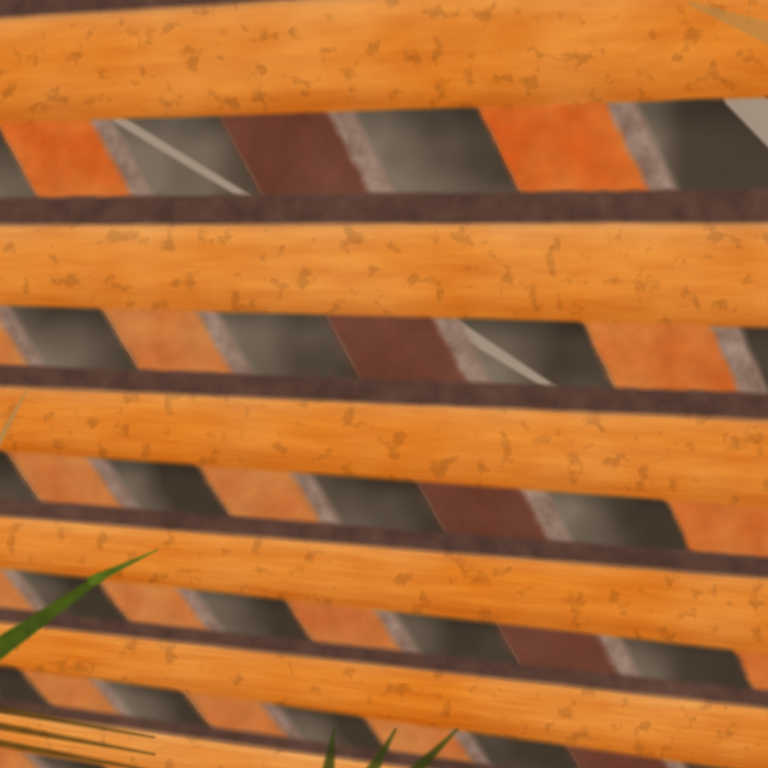
A WebGL 2 fragment shader for this pattern:

```glsl
#version 300 es
precision highp float;
// Orange timber lattice in perspective: six tilted slats with dark top edges
// cross receding battens over a shadowy hollow. Two projective coordinates
// (slat, batten) place the repeats; gradient noise adds grain and stains.
uniform vec2 u_resolution;
out vec4 fragColor;

#define SOFTNESS 0.0055
#define SLAT_FACE 0.475
#define SLAT_EDGE 0.855
#define BATTEN_FACE 0.44
#define BATTEN_SIDE 0.54
#define GRAIN 0.10
#define SLAT_COLOR vec3(0.885, 0.53, 0.205)
#define EDGE_COLOR vec3(0.345, 0.24, 0.20)
#define BATTEN_COLOR vec3(0.78, 0.455, 0.23)
#define STAINED_COLOR vec3(0.42, 0.24, 0.18)
#define SIDE_COLOR vec3(0.57, 0.46, 0.40)
#define HOLLOW_COLOR vec3(0.26, 0.215, 0.17)

float hash(vec2 p) {
  vec3 q = fract(vec3(p.xyx) * 0.1031);
  q += dot(q, q.yzx + 33.33);
  return fract((q.x + q.y) * q.z);
}

float cornerSlope(vec2 cell, vec2 offset) {
  float angle = 6.2832 * hash(cell);
  return dot(vec2(cos(angle), sin(angle)), offset);
}

float gradientNoise(vec2 p) {
  vec2 i = floor(p), f = fract(p), e = vec2(1, 0);
  vec2 u = f * f * f * (f * (f * 6.0 - 15.0) + 10.0);
  return mix(mix(cornerSlope(i, f), cornerSlope(i + e, f - e), u.x),
             mix(cornerSlope(i + e.yx, f - e.yx), cornerSlope(i + 1.0, f - 1.0), u.x), u.y);
}

float fbm(vec2 p) {
  float sum = 0.0, amp = 1.0;
  for (int i = 0; i < 3; i++) {
    sum += amp * gradientNoise(p);
    p = p * 2.03 + 17.3;
    amp *= 0.5;
  }
  return sum;
}

// Coverage of a repeating band lo..hi, with edge softness w
float strip(float x, float lo, float hi, float w) {
  float d = abs(fract(x - 0.5 * (lo + hi) + 0.5) - 0.5);
  return smoothstep(-w, w, 0.5 * (hi - lo) - d);
}

// Coverage of a rod from a to b, tapering from radius ra to rb
float rod(vec2 p, vec2 a, vec2 b, float ra, float rb) {
  vec2 ab = b - a;
  float h = clamp(dot(p - a, ab) / dot(ab, ab), 0.0, 1.0);
  float w = max(SOFTNESS * 0.7, 1.0 / u_resolution.y);
  return smoothstep(w, -w, length(p - a - h * ab) - mix(ra, rb, h));
}

void main() {
  vec2 p = gl_FragCoord.xy / u_resolution;
  p.y = 1.0 - p.y;  // y runs downward

  // Projective coordinates: whole numbers start each slat or batten
  float slat = (p.y - mix(0.023, -0.04, p.x)) / (mix(0.31, 0.3695, p.x) - 0.14 * p.y);
  float v = p.y - 0.6;
  float batten = (p.x - 0.0156 - 0.694 * v - 0.15 * v * v)
               / (0.2214 - 0.1065 * v - 0.06 * v * v + 0.065 * p.x);
  float soft = max(1.0, SOFTNESS * u_resolution.y);
  float slatW = fwidth(slat) * soft, battenW = fwidth(batten) * soft;
  float slatId = floor(slat + 0.2), battenId = floor(batten + 0.15);
  float across = slat - slatId;
  float faceEnd = SLAT_FACE + 0.03 * p.x * max(slatId, 0.0);
  float speck = fbm(p * 34.0), cloud = fbm(p * 6.0 + 4.0);

  // Hollow: grey light on its left and in the upper rows
  float hollowX = fract(batten);
  float light = (1.0 - smoothstep(0.55, 1.0, hollowX)) * 0.5 + cloud * 0.6 + 0.42 - 0.6 * p.y;
  light *= 1.0 - 0.8 * smoothstep(0.84, 0.9, p.x);
  vec3 color = mix(HOLLOW_COLOR, vec3(0.54, 0.48, 0.41), clamp(light, 0.0, 0.8));
  color *= 0.8 + 0.2 * smoothstep(0.46, 0.65, fract(slat));

  // Pale debris lying in the hollow
  vec3 pale = vec3(0.64, 0.56, 0.49);
  color = mix(color, pale, rod(p, vec2(0.15, 0.153), vec2(0.33, 0.262), 0.006, 0.005));
  color = mix(color, pale, rod(p, vec2(0.585, 0.42), vec2(0.72, 0.506), 0.009, 0.005));
  color = mix(color, pale, rod(p, vec2(0.96, 0.125), vec2(1.03, 0.18), 0.018, 0.03));

  // Battens: weathered side, then face; one of them is stained dark
  float ragged = batten + 0.01 * speck;
  color = mix(color, SIDE_COLOR + 0.1 * speck, strip(ragged, 0.3, BATTEN_SIDE, battenW));
  float stained = 1.0 - min(abs(battenId - 2.0), 1.0);
  float redness = smoothstep(0.45, 0.15, p.y) + smoothstep(2.0, 3.0, battenId) * 0.5;
  vec3 face = BATTEN_COLOR + vec3(0.04, -0.06, -0.08) * min(redness, 1.0);
  face += vec3(0.03, 0.08, 0.06) * fbm(p * 13.0);
  face = mix(face, STAINED_COLOR + 0.05 * cloud, stained) * (1.0 + 0.06 * speck);
  color = mix(color, face, strip(ragged, 0.0, BATTEN_FACE, battenW));

  // Slat top edges in shade, overlapped by the bright slat faces
  vec3 edge = EDGE_COLOR * (1.0 + 0.16 * speck + 0.12 * cloud);
  color = mix(color, edge, strip(slat + 0.01 * speck, SLAT_EDGE, 1.06, slatW));
  vec2 along = vec2(p.x * 6.0 + slatId * 9.7, slat * 10.0);
  float grain = fbm(along) + 0.5 * fbm(along * vec2(3.0, 2.0) + 31.0);
  vec3 wood = SLAT_COLOR * (1.0 + GRAIN * grain * vec3(0.5, 1.0, 1.5));
  wood += vec3(0.02, 0.06, 0.08) * (cloud + hash(vec2(slatId, 5.0)) - 0.4);
  wood += vec3(0.01, 0.05, 0.08) * smoothstep(0.16, 0.0, across);
  wood -= vec3(0.10, 0.10, 0.07) * smoothstep(0.30, faceEnd + 0.03, across);
  wood *= 1.0 - 0.12 * smoothstep(0.15, 0.6, -speck);
  wood = mix(wood, vec3(0.70, 0.50, 0.33), 0.5 * smoothstep(0.04, 0.0, across));
  color = mix(color, wood, strip(slat + 0.005 * grain, 0.0, faceEnd, slatW));

  // Grass blades in front, and straw at two corners
  vec3 grass = vec3(0.27, 0.33, 0.09) * (1.0 + 0.2 * speck);
  vec3 straw = vec3(0.72, 0.52, 0.28);
  color = mix(color, grass, rod(p, vec2(-0.02, 0.857), vec2(0.13, 0.752), 0.014, 0.005));
  color = mix(color, grass * 1.25, rod(p, vec2(0.12, 0.756), vec2(0.205, 0.716), 0.006, 0.0));
  for (int i = 0; i < 3; i++) {
    float k = float(i);
    vec2 root = vec2(0.425 + 0.05 * k, 1.02);
    color = mix(color, grass * 0.75, 0.8 * rod(p, root, root + vec2(0.01 + 0.03 * k, -0.07), 0.01, 0.001));
    vec2 low = vec2(-0.02, 0.92 + 0.022 * k);
    color = mix(color, grass * vec3(1.2, 0.7, 0.8), 0.8 * rod(p, low, low + vec2(0.22, 0.04), 0.005, 0.001));
  }
  color = mix(color, straw, rod(p, vec2(-0.01, 0.59), vec2(0.035, 0.508), 0.005, 0.001));
  color = mix(color, straw, 0.7 * rod(p, vec2(1.02, 0.05), vec2(0.9, 0.005), 0.016, 0.003));
  fragColor = vec4(clamp(color, 0.0, 1.0), 1.0);
}
```
